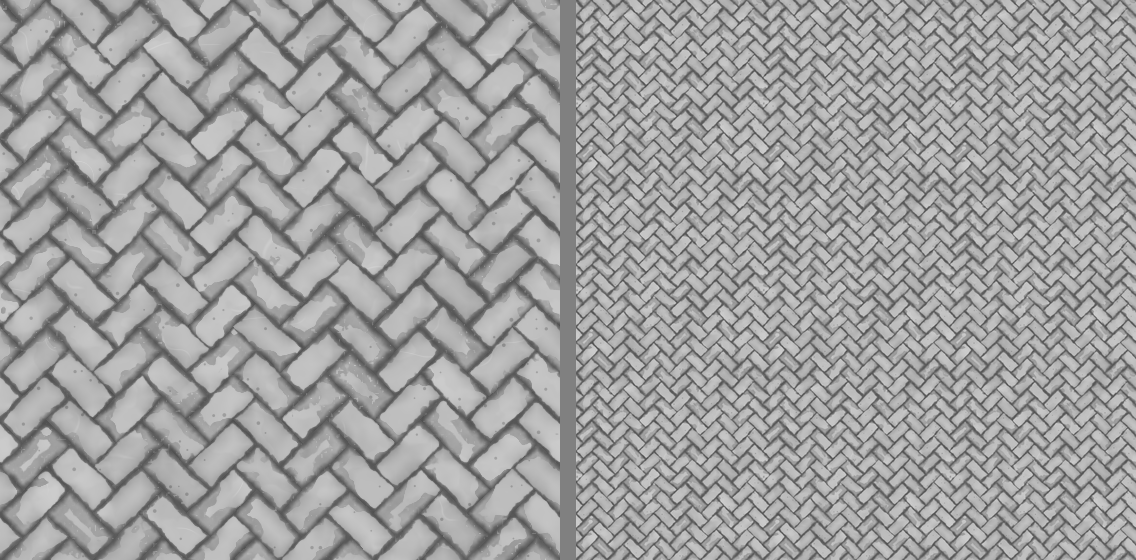
Left, the tile; right, the same tile 3 across and 3 down.
Write a WebGL 2 fragment shader that draws this texture map.

```glsl
#version 300 es
precision highp float;

uniform vec2 u_resolution;
out vec4 fragColor;

#define ROWS 12.0          // bricks down; zigzag columns across
#define WOBBLE 0.07        // bending of the joints
#define ROUGHNESS 0.13     // raggedness of the brick edges
#define RIM 0.042          // worn rim on every brick
#define CHIP_DEPTH 0.34    // deepest broken edge
#define JOINT_TONE 0.35
#define CHIP_TONE 0.63
#define FACE_TONE 0.768
#define SPECK_GRID 64.0

float hash(vec2 p) {
  vec3 h = fract(vec3(p.xyx) * 0.1031);
  h += dot(h, h.yzx + 33.33);
  return fract((h.x + h.y) * h.z);
}

// Value noise that wraps after "cells" lattice steps.
float noise(vec2 uv, float cells) {
  vec2 p = uv * cells;
  vec2 i = floor(p);
  vec2 f = p - i;
  f = f * f * (3.0 - 2.0 * f);
  vec2 a = mod(i, cells);
  vec2 b = mod(i + 1.0, cells);
  return mix(mix(hash(a), hash(vec2(b.x, a.y)), f.x),
             mix(hash(vec2(a.x, b.y)), hash(b), f.x), f.y);
}

float fbm(vec2 uv, float cells) {
  float sum = 0.0;
  float amplitude = 0.533;
  for (int i = 0; i < 4; i++) {
    sum += amplitude * noise(uv, cells);
    uv += vec2(0.37, 0.61);
    cells *= 2.0;
    amplitude *= 0.5;
  }
  return sum;
}

// Diagonal herringbone of 2 by 1 bricks: local position and wrapped id.
void herringbone(vec2 p, out vec2 local, out vec2 id) {
  vec2 grid = vec2(p.x + p.y, p.y - p.x);
  vec2 cell = floor(grid);
  float k = mod(cell.x - cell.y, 4.0);
  bool rising = k < 1.5;
  vec2 center = rising ? vec2(cell.x - k + 1.0, cell.y + 0.5)
                       : vec2(cell.x + 0.5, cell.y + k - 2.0);
  local = grid - center;
  if (!rising) local = local.yx;
  vec2 middle = 0.5 * vec2(center.x - center.y, center.x + center.y);
  id = floor(2.0 * mod(middle, ROWS));
}

// Distance inward from the rounded outline of a brick.
float insideDistance(vec2 p, float radius) {
  vec2 q = abs(p) - vec2(1.0, 0.5) + radius;
  return radius - length(max(q, 0.0)) - min(max(q.x, q.y), 0.0);
}

// Scattered pits, one at most in each cell.
float specks(vec2 uv) {
  vec2 p = uv * SPECK_GRID;
  vec2 cell = mod(floor(p), SPECK_GRID);
  vec2 spot = 0.3 + 0.4 * vec2(hash(cell + 11.0), hash(cell + 47.0));
  float radius = mix(0.1, 0.24, hash(cell + 83.0));
  float dist = length(fract(p) - spot);
  return step(0.93, hash(cell + 5.0)) * (1.0 - smoothstep(radius - 0.1, radius + 0.06, dist));
}

void main() {
  vec2 uv = gl_FragCoord.xy / u_resolution;

  // Layout with small shifts and turns of each brick
  vec2 bend = vec2(fbm(uv, 24.0), fbm(uv + 0.43, 24.0)) - 0.5;
  vec2 local, id;
  herringbone(uv * ROWS - 0.5 + WOBBLE * bend, local, id);
  vec2 random = vec2(hash(id + 3.0), hash(id + 61.0));
  local += 0.05 * (random - 0.5);
  float turn = 0.05 * (hash(id + 29.0) - 0.5);
  local += turn * vec2(-local.y, local.x);

  // Ragged outline, chips and dirty patches
  vec2 own = uv + random;
  float dirt = smoothstep(0.5, 0.78, fbm(uv + 0.19, 10.0));
  float rough = fbm(uv + 0.71, 64.0) - 0.5;
  float edge = insideDistance(local, mix(0.04, 0.2, random.x));
  edge += ROUGHNESS * rough;
  float chip = smoothstep(0.5, 0.76, fbm(own, 18.0) + 0.1 * (random.y - 0.5));
  float inset = RIM + CHIP_DEPTH * chip + 0.07 * dirt;
  float face = smoothstep(inset - 0.01, inset + 0.045, edge);

  // Joint and broken stone
  float depth = smoothstep(-0.025, 0.19 + 0.06 * dirt, edge);
  float worn = mix(JOINT_TONE, CHIP_TONE, depth);
  worn += 0.12 * (fbm(own + 0.27, 40.0) - 0.5);
  float grit = smoothstep(0.8, 0.95, noise(uv + 0.53, 220.0));
  worn += 0.1 * grit * (0.3 + dirt);

  // Brick face: clouds, facets and stain fading in from the edge
  float cloud = fbm(own + 0.15, 14.0);
  float facet = smoothstep(0.47, 0.52, fbm(own + 0.81, 12.0));
  float reach = mix(0.04, 0.2, smoothstep(0.3, 0.7, noise(own + 0.33, 20.0)));
  float stain = exp(-max(edge, 0.0) / reach);
  float stone = FACE_TONE + 0.07 * (cloud - 0.5) - 0.018 * facet;
  stone += 0.02 * (random.y - 0.5) - 0.17 * stain - 0.03 * dirt;

  // Fine scratches and pits
  float line = 1.0 - smoothstep(0.0, 0.03, abs(noise(own + 0.9, 18.0) - 0.5));
  stone += 0.035 * line * smoothstep(0.62, 0.82, noise(uv + 0.37, 20.0));
  stone -= 0.14 * specks(uv);

  float tone = mix(worn, stone, face);
  fragColor = vec4(vec3(clamp(tone, 0.0, 1.0)), 1.0);
}
```
